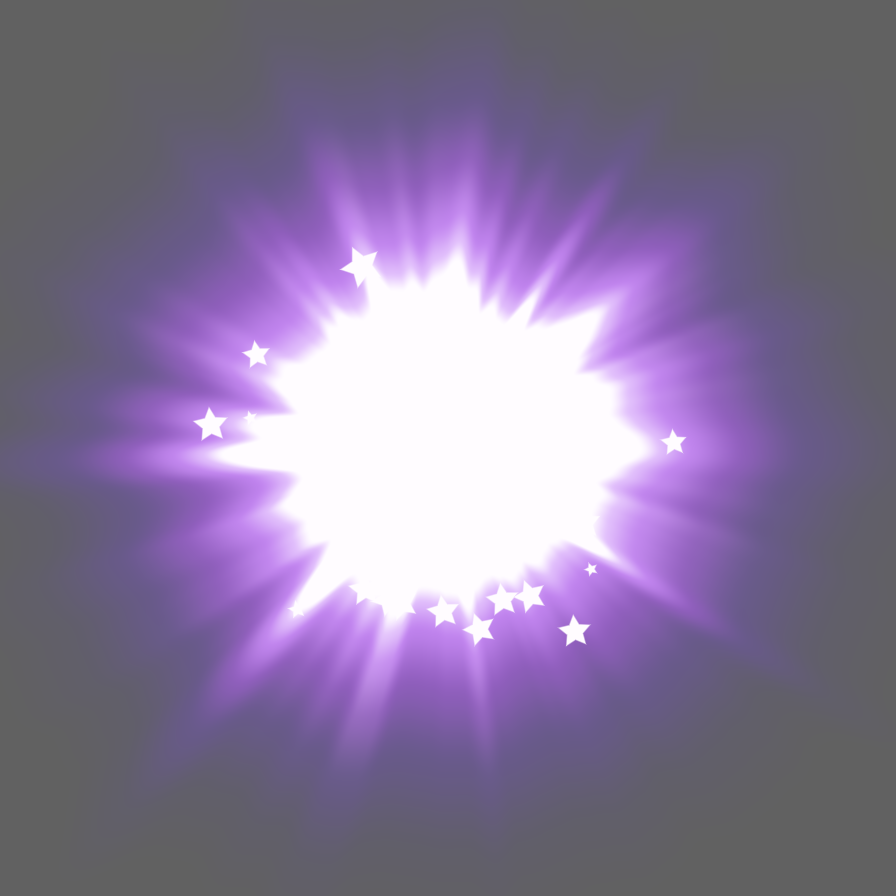
Reproduce this background procedurally as a WebGL 1 fragment shader.

```glsl
precision highp float;
// A white burst of light with violet rays on grey, ringed by small white stars.
// Angular noise and a few broad beams stretch a radial colour ramp;
// the stars are folded five-point distance shapes set in polar coordinates.

uniform vec2 u_resolution;

#define CENTER vec2(-0.008, 0.001)
#define CORE_RADIUS 0.160
#define COARSE_RAYS 37.0
#define FINE_RAYS 96.0
#define RAY_STRETCH 0.20
#define STREAK_GLOW 0.20
#define STAR_SIZE 0.019

const float PI = 3.14159;
const vec3 WHITE = vec3(1.0, 0.99, 1.0);
const vec3 LILAC = vec3(0.89, 0.76, 0.99);
const vec3 ORCHID = vec3(0.76, 0.52, 0.94);
const vec3 VIOLET = vec3(0.57, 0.37, 0.75);
const vec3 DUSK = vec3(0.41, 0.35, 0.55);
const vec3 HAZE = vec3(0.38, 0.37, 0.42);
const vec3 GREY = vec3(0.38, 0.38, 0.38);

float hash(float n) {
  return fract(sin(n * 12.9898 + 4.1) * 4375.85);
}

// Smooth noise around the circle, with a whole number of cells
float angularNoise(float degrees, float cells) {
  float x = degrees / 360.0 * cells;
  float i = floor(x);
  float f = smoothstep(0.0, 1.0, x - i);
  return mix(hash(mod(i, cells) + cells), hash(mod(i + 1.0, cells) + cells), f);
}

// Soft beam centred on one direction
float beam(float degrees, float direction, float width, float gain) {
  float d = (mod(degrees - direction + 180.0, 360.0) - 180.0) / width;
  return gain * exp(-d * d);
}

float broadBeams(float a) {
  float s = beam(a, 0.0, 7.0, 0.30) + beam(a, 41.0, 5.0, 0.36);
  s += beam(a, 18.0, 4.0, 0.17) + beam(a, 58.0, 3.0, 0.16);
  s += beam(a, 83.0, 6.0, 0.15) + beam(a, 113.0, 3.0, 0.22);
  s += beam(a, 128.0, 4.0, 0.20) + beam(a, 156.0, 6.0, 0.08);
  s += beam(a, 173.0, 4.0, 0.18) + beam(a, 182.0, 4.0, 0.42);
  s += beam(a, 198.0, 5.0, 0.12) + beam(a, 229.0, 4.0, 0.42);
  return s + beam(a, 327.0, 2.5, 0.28);
}

vec3 burstColor(float x) {
  vec3 c = mix(WHITE, LILAC, smoothstep(CORE_RADIUS, 0.182, x));
  c = mix(c, ORCHID, smoothstep(0.172, 0.215, x));
  c = mix(c, VIOLET, smoothstep(0.20, 0.28, x));
  c = mix(c, DUSK, smoothstep(0.255, 0.36, x));
  c = mix(c, HAZE, smoothstep(0.33, 0.46, x));
  return mix(c, GREY, smoothstep(0.42, 0.56, x));
}

// Coverage of a five-point star at a polar position
float star(vec2 p, float degrees, float radius, float size, float turn) {
  float a = radians(degrees);
  vec2 q = p - radius * vec2(cos(a), sin(a));
  float sector = PI / 5.0;
  float fold = abs(mod(atan(q.x, q.y) + turn + sector, 2.0 * sector) - sector);
  vec2 folded = length(q) * vec2(cos(fold), sin(fold));
  vec2 valley = 0.5 * size * vec2(cos(sector), sin(sector));
  vec2 normal = normalize(vec2(valley.y, size - valley.x));
  float d = dot(folded - vec2(size, 0.0), normal);
  float pixel = 1.0 / min(u_resolution.x, u_resolution.y);
  return 1.0 - smoothstep(-pixel, pixel, d);
}

// Lower arc of stars: even steps in angle, with a few pushed outward
float starArc(vec2 p) {
  float cover = 0.0;
  for (int k = 0; k < 10; k++) {
    float i = float(k);
    float nudge = pow(cos(PI * (i - 2.0) / 5.0), 8.0);
    float outer = 0.078 * exp(-1.2 * (i - 7.2) * (i - 7.2));
    float middle = 0.028 * exp(-2.0 * (i - 4.0) * (i - 4.0));
    float size = STAR_SIZE * (1.0 - 0.6 * exp(-4.0 * (i - 8.0) * (i - 8.0)));
    float degrees = 242.0 + 10.0 * i - 6.0 * nudge;
    cover = max(cover, star(p, degrees, 0.18 + outer + middle, size, 0.5 * hash(i)));
  }
  return cover;
}

void main() {
  vec2 p = (gl_FragCoord.xy - 0.5 * u_resolution) / min(u_resolution.x, u_resolution.y);
  p -= CENTER;
  float r = length(p);
  float a = degrees(atan(p.y, p.x + 0.00001)) + 360.0;

  // Rays lengthen the ramp, less so far from the core
  float coarse = angularNoise(a, COARSE_RAYS);
  float fine = angularNoise(a + 8.0 * r, FINE_RAYS);
  float stretch = RAY_STRETCH * (coarse + 0.7 * fine) - 0.09 + broadBeams(a);
  stretch *= mix(1.0, 0.4, smoothstep(0.20, 0.42, r));
  vec3 color = burstColor(r / (1.0 + stretch));

  // Pale thin streaks just outside the core
  float envelope = smoothstep(0.14, 0.21, r) * (1.0 - smoothstep(0.22, 0.42, r));
  color += STREAK_GLOW * envelope * coarse * fine * fine * (WHITE - color);

  // Lower arc, then the lone stars at the sides
  float stars = starArc(p);
  stars = max(stars, star(p, 113.7, 0.220, 0.024, 0.45));
  stars = max(stars, star(p, 153.4, 0.230, 0.016, 0.15));
  stars = max(stars, star(p, 174.5, 0.258, 0.020, 0.10));
  stars = max(stars, star(p, 171.3, 0.215, 0.008, 0.30));
  stars = max(stars, star(p, 228.5, 0.242, 0.010, 0.20));
  stars = max(stars, star(p, 1.1, 0.260, 0.015, 0.10));
  gl_FragColor = vec4(mix(color, WHITE, stars), 1.0);
}
```
